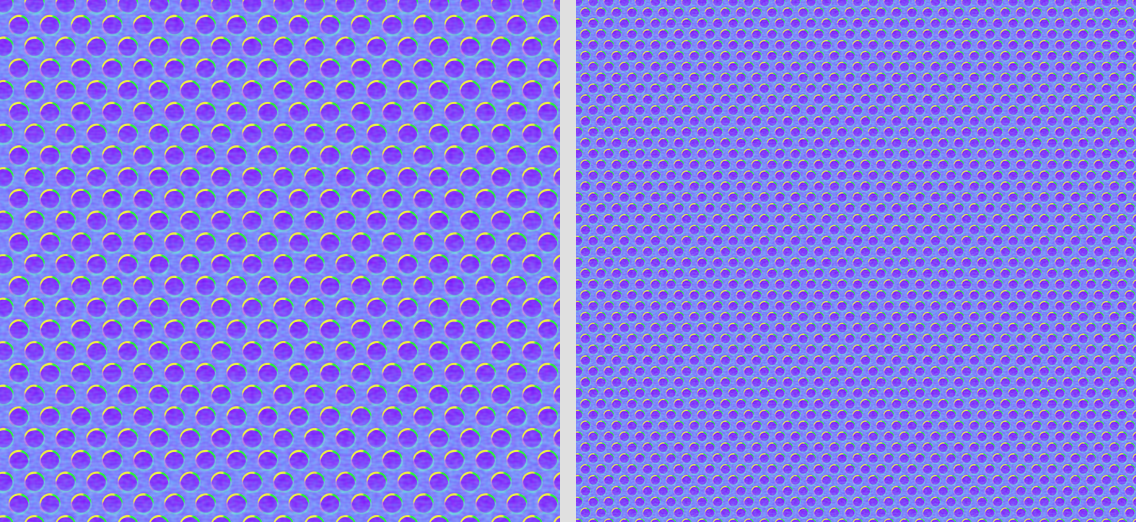
Left, the tile; right, the same tile 2 across and 2 down.
Write a Shadertoy shader that draws this texture map.

```glsl
// Tangent-space normal map of a plate with staggered round dimples and fine rippled wear.
const float COLUMNS = 18.0;
const float ROWS = 24.0;                    // even, so the stagger wraps
const vec2  GRID_OFFSET = vec2(0.11, 0.84); // hole centre inside its cell
// Lengths in column pitches
const float RIM_RADIUS = 0.335;
const float FLOOR_RADIUS = 0.295;
const float FLOOR_DROP = 0.030;             // thickens the upper rim
const float HALO_RADIUS = 0.43;
const float SOFTNESS = 0.014;
const vec2  RIPPLE_PERIOD = vec2(90.0, 168.0);
const vec2  WARP_PERIOD = vec2(36.0, 48.0);
const float RIPPLE_STRENGTH = 0.17;

const vec3 GROUND_VIOLET = vec3(0.50, 0.45, 0.99);
const vec3 GROUND_BLUE = vec3(0.49, 0.59, 0.98);
const vec3 FLOOR_PURPLE = vec3(0.51, 0.24, 0.98);
const vec3 LIP_CYAN = vec3(0.45, 0.80, 0.85);
const vec3 LIP_PINK = vec3(0.76, 0.50, 0.88);
const vec3 RIM_GREEN = vec3(0.15, 0.96, 0.22);
const vec3 RIM_YELLOW = vec3(0.94, 0.95, 0.25);

float hash(vec2 cell) {
    uvec2 q = uvec2(cell) * uvec2(1597u, 3812u) + uvec2(71u, 113u);
    uint n = (q.x ^ (q.y * 2531u)) * 747796u + 2891u;
    n = (n ^ (n >> 15)) * 277803u;
    n = (n ^ (n >> 13)) * 62089u;
    return float((n ^ (n >> 16)) & 65535u) / 65535.0;
}

vec2 gradientAt(vec2 corner, vec2 period) {
    float angle = 6.28318 * hash(mod(corner, period));
    return vec2(cos(angle), sin(angle));
}

// Gradient noise that wraps after a whole number of cells
float tiledNoise(vec2 p, vec2 period) {
    vec2 i = floor(p), f = p - i;
    vec2 u = f * f * f * (f * (f * 6.0 - 15.0) + 10.0);
    vec2 e = vec2(1.0, 0.0);
    float a = dot(gradientAt(i, period), f);
    float b = dot(gradientAt(i + e.xy, period), f - e.xy);
    float c = dot(gradientAt(i + e.yx, period), f - e.yx);
    float d = dot(gradientAt(i + e.xx, period), f - e.xx);
    return mix(mix(a, b, u.x), mix(c, d, u.x), u.y);
}

// Offset from the nearest hole centre; also returns its wrapped cell
vec2 nearestHole(vec2 uv, float rowPitch, out vec2 cell) {
    vec2 grid = uv * vec2(COLUMNS, ROWS);
    float baseRow = floor(grid.y - GRID_OFFSET.y + 0.5);
    vec2 best = vec2(9.0);
    cell = vec2(0.0);
    for (float k = -1.0; k <= 1.0; k++) {
        float row = baseRow + k;
        float shift = GRID_OFFSET.x + 0.5 * (1.0 - mod(row, 2.0));
        float column = floor(grid.x - shift + 0.5);
        vec2 d = grid - vec2(column + shift, row + GRID_OFFSET.y);
        d.y *= rowPitch;
        if (dot(d, d) < dot(best, best)) {
            best = d;
            cell = mod(vec2(column, row), vec2(COLUMNS, ROWS));
        }
    }
    return best;
}

float disc(float dist, float radius, float soft) {
    return 1.0 - smoothstep(radius - soft, radius + soft, dist);
}

void mainImage(out vec4 fragColor, in vec2 fragCoord) {
    vec2 uv = fragCoord / iResolution.xy;
    float rowPitch = COLUMNS / ROWS * iResolution.y / iResolution.x;
    float soft = max(SOFTNESS, 0.7 * COLUMNS / iResolution.x);

    // Wear: fine ripples and a slower warp
    float ripple = tiledNoise(uv * RIPPLE_PERIOD, RIPPLE_PERIOD);
    float crossRipple = tiledNoise(uv.yx * RIPPLE_PERIOD + 0.5, RIPPLE_PERIOD);
    float warp = tiledNoise(uv * WARP_PERIOD, WARP_PERIOD);

    vec2 cell;
    vec2 d = nearestHole(uv, rowPitch, cell);
    float vary = hash(cell) - 0.5;
    d += 0.012 * vec2(warp, ripple);
    float r = length(d);
    vec2 dir = d / max(r, 1e-4);

    // Ground: violet above each hole, blue below, with faint rings
    float halo = 1.0 - smoothstep(RIM_RADIUS, HALO_RADIUS, r);
    float tone = 0.6 - 0.6 * halo * dir.y + 0.5 * warp + 0.15 * halo * cos(r * 110.0);
    vec3 color = mix(GROUND_VIOLET, GROUND_BLUE, clamp(tone, -0.3, 1.3));

    // Pale lower lip, pink at the left
    float lip = exp(-pow((r - 0.315) / 0.034, 2.0)) * (1.0 - smoothstep(-0.5, 0.1, dir.y));
    vec3 lipColor = mix(LIP_PINK, LIP_CYAN, smoothstep(-0.8, -0.35, dir.x));

    // Upper rim crescent: yellow to green, fading at the sides
    vec3 crest = mix(RIM_YELLOW, RIM_GREEN, smoothstep(0.08, 0.42, dir.x));
    vec3 side = mix(LIP_PINK, LIP_CYAN, step(0.0, dir.x));
    vec3 rimColor = mix(side, crest, smoothstep(-0.05, 0.4, dir.y + 0.15 * vary));
    float rim = disc(r, RIM_RADIUS, soft) * smoothstep(-0.45, 0.15, dir.y);

    // Sunken floor, lighter toward the bottom
    float floorMask = disc(length(d + vec2(0.0, FLOOR_DROP)), FLOOR_RADIUS, soft);
    float floorLight = 0.55 * smoothstep(0.02, -0.30, d.y) + 0.15 * vary;
    vec3 floorColor = mix(FLOOR_PURPLE, GROUND_VIOLET, floorLight);
    floorColor.g -= 0.05 * smoothstep(0.0, 0.25, d.y);

    color = mix(color, rimColor, rim);
    color = mix(color, floorColor, floorMask);
    color = mix(color, lipColor, 0.9 * lip);
    color.rg += RIPPLE_STRENGTH * vec2(0.5 * crossRipple, ripple) * (1.0 - 0.5 * rim * (1.0 - floorMask));
    fragColor = vec4(clamp(color, 0.0, 1.0), 1.0);
}
```
